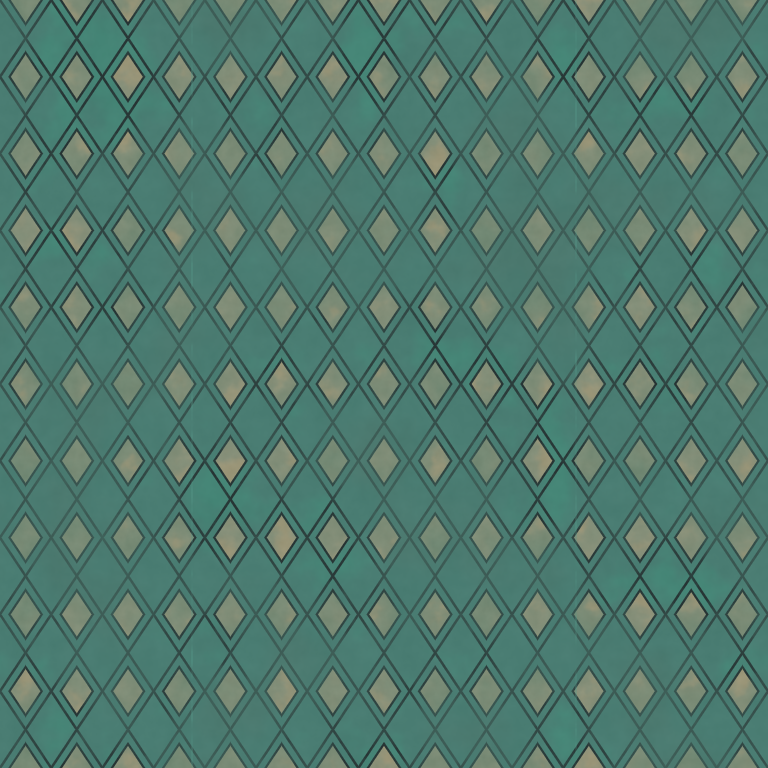
Reproduce this pattern procedurally as a Shadertoy shader.

```glsl
const vec2 REPEATS = vec2(15.0, 10.0);
const vec3 TEAL = vec3(0.29, 0.49, 0.45);
const vec3 BRIGHT_TEAL = vec3(0.265, 0.53, 0.465);
const vec3 DULL_TEAL = vec3(0.30, 0.46, 0.42);
const vec3 INK = vec3(0.15, 0.20, 0.20);
const vec3 FADED_INK = vec3(0.24, 0.36, 0.335);
const vec3 SAGE = vec3(0.44, 0.53, 0.45);
const vec3 CREAM = vec3(0.55, 0.57, 0.48);
const vec3 TAN = vec3(0.63, 0.59, 0.46);

float hash(vec2 p) {
    uvec2 q = uvec2(ivec2(p)) * uvec2(1597334673u, 3812015801u);
    uint n = (q.x ^ q.y) * 1597334673u;
    n = (n ^ (n >> 15)) * 2246822519u;
    return float((n ^ (n >> 13)) & 65535u) / 65535.0;
}

// Wraps a lattice index onto a whole period
vec2 wrapIndex(vec2 index, vec2 period) {
    return floor(mod(index + 0.5, period));
}

float cornerSlope(vec2 corner, vec2 offset, vec2 period, float seed) {
    float angle = 6.28319 * hash(wrapIndex(corner, period) + seed);
    return dot(vec2(cos(angle), sin(angle)), offset);
}

// Gradient noise that tiles over the unit square
float gradientNoise(vec2 uv, vec2 period, float seed) {
    vec2 p = uv * period;
    vec2 i = floor(p), f = fract(p);
    vec2 w = f * f * f * (f * (f * 6.0 - 15.0) + 10.0);
    vec2 e = vec2(1.0, 0.0);
    float low = mix(cornerSlope(i, f, period, seed),
                    cornerSlope(i + e.xy, f - e.xy, period, seed), w.x);
    float high = mix(cornerSlope(i + e.yx, f - e.yx, period, seed),
                     cornerSlope(i + e.xx, f - e.xx, period, seed), w.x);
    return mix(low, high, w.y);
}

float fbm(vec2 uv, vec2 period, float seed) {
    float sum = 0.0, amplitude = 1.0;
    for (int octave = 0; octave < 4; octave++) {
        sum += amplitude * gradientNoise(uv, period, seed);
        period *= 2.0;
        seed += 37.0;
        amplitude *= 0.5;
    }
    return sum;
}

// Coverage of a signed distance, smoothed over one pixel
float fill(float d, float pixel) {
    return clamp(0.5 - d / pixel, 0.0, 1.0);
}

float stroke(float d, float halfWidth, float pixel) {
    return fill(abs(d) - halfWidth, pixel);
}

void mainImage(out vec4 fragColor, in vec2 fragCoord) {
    vec2 uv = fragCoord / iResolution.xy;
    float pixel = 1.0 / iResolution.y;

    // Diamond cells, centred on whole rows and half columns
    vec2 grid = uv * REPEATS + vec2(0.0, 0.5);
    vec2 cell = wrapIndex(floor(grid), REPEATS);
    vec2 local = fract(grid) - 0.5;
    float radius = abs(local.x) + abs(local.y);
    float toCanvas = 1.0 / length(REPEATS);

    // Wear fields, from broad patches to fine grain
    float patches = fbm(uv, vec2(5.0), 11.0);
    float stains = fbm(uv, vec2(20.0), 203.0);
    float grain = fbm(uv, vec2(64.0), 409.0);
    float freshness = smoothstep(-0.35, 0.65, patches + 0.25 * stains);

    // Painted ground
    vec3 color = mix(TEAL, DULL_TEAL, 0.6 * smoothstep(0.0, 0.6, -patches));
    color = mix(color, BRIGHT_TEAL, 0.8 * smoothstep(0.1, 0.7, patches + 0.4 * stains));
    color += 0.012 * stains + 0.008 * grain;

    // Small filled diamonds
    float tone = hash(cell + 71.0);
    vec3 inlay = mix(SAGE, CREAM, clamp(0.25 + 0.5 * tone + 0.5 * patches + 0.5 * stains, 0.0, 1.0));
    inlay = mix(inlay, TAN, 0.65 * smoothstep(0.1, 0.75, stains + 0.6 * patches + 0.3 * (tone - 0.5)));
    inlay += 0.02 * grain;
    color = mix(color, inlay, fill((radius - 0.30) * toCanvas, pixel));

    // Crossing lines and inlay outlines
    float wobble = 0.00015 * grain;
    float lattice = stroke((radius - 0.5) * toCanvas + wobble, 0.030 * toCanvas, pixel);
    float outline = stroke((radius - 0.315) * toCanvas + wobble, 0.026 * toCanvas, pixel);
    float coverage = max(lattice, outline);
    vec3 lineColor = mix(FADED_INK, INK, clamp(freshness + 0.2 * outline, 0.0, 1.0));
    color = mix(color, lineColor, coverage * clamp(0.95 + 0.2 * grain, 0.8, 1.0));

    // Thin pale joints between the hung panels
    float jointDistance = 0.5 * abs(fract(2.0 * uv.x) - 0.5);
    float jointWear = smoothstep(-0.25, 0.35, fbm(uv, vec2(4.0, 24.0), 607.0));
    color = mix(color, vec3(0.34, 0.60, 0.54), 0.65 * jointWear * stroke(jointDistance, 0.0007, pixel));

    fragColor = vec4(clamp(color, 0.0, 1.0), 1.0);
}
```
